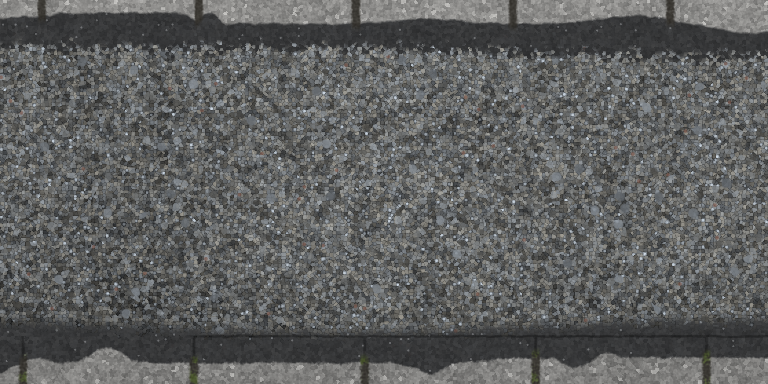
This texture is drawn by a WebGL 1 fragment shader. Its source:

```glsl
precision highp float;
uniform vec2 u_resolution;

vec2 hash2(vec2 p) {
  vec3 q = fract(p.xyx * vec3(.1031, .1030, .0973));
  q += dot(q, q.yzx + 33.33);
  return fract((q.xx + q.yz) * q.zy);
}

float slope(vec2 cell, vec2 offset) {
  return dot(hash2(cell + 57.0) * 2.0 - 1.0, offset);
}

float gradientNoise(vec2 p) {
  vec2 i = floor(p), f = fract(p);
  vec2 u = f * f * f * (f * (f * 6.0 - 15.0) + 10.0);
  vec2 e = vec2(1.0, 0.0);
  return mix(mix(slope(i, f), slope(i + e, f - e), u.x),
             mix(slope(i + e.yx, f - e.yx), slope(i + 1.0, f - 1.0), u.x), u.y);
}

float fbm(vec2 p) {
  float sum = 0.0, amp = 1.0;
  for (int i = 0; i < 4; i++) {
    sum += amp * gradientNoise(p);
    p = p * 2.1 + 13.7;
    amp *= 0.5;
  }
  return sum;
}

// Voronoi pebbles: x centre distance, y gap distance, zw random identity
vec4 pebbles(vec2 p) {
  vec2 cell = floor(p), id = vec2(0.0);
  float near = 9.0, next = 9.0;
  for (int j = -1; j <= 1; j++) {
    for (int i = -1; i <= 1; i++) {
      vec2 c = cell + vec2(float(i), float(j));
      vec2 r = hash2(c);
      float d = length(c + 0.1 + 0.8 * r - p);
      if (d < near) {
        next = near;
        near = d;
        id = hash2(c + 191.0);
      } else {
        next = min(next, d);
      }
    }
  }
  return vec4(near, next - near, id);
}

float bump(float x, float centre, float width) {
  float d = (x - centre) / width;
  return exp(-d * d);
}

float upperCurbEdge(float x) {
  return 0.937 + 0.028 * (1.0 - smoothstep(0.55, 0.59, x)) - 0.014 * bump(x, 0.0, 0.12)
    - 0.02 * bump(x, 0.51, 0.018) + 0.011 * bump(x, 1.12, 0.11)
    + 0.021 * bump(x, 1.65, 0.12) - 0.025 * bump(x, 1.95, 0.11);
}

float lowerCurbEdge(float x) {
  return 0.056 + 0.04 * bump(x, 0.28, 0.055) - 0.028 * bump(x, 0.0, 0.03)
    + 0.012 * bump(x, 0.1, 0.04) - 0.028 * bump(x, 1.12, 0.045)
    + 0.014 * smoothstep(1.15, 1.4, x) - 0.026 * bump(x, 1.5, 0.04)
    + 0.014 * bump(x, 1.58, 0.03);
}

// Distance to the nearest of evenly spaced vertical joints
float jointDistance(float x, float first, float spacing) {
  return abs(fract((x - first) / spacing + 0.5) - 0.5) * spacing;
}

vec3 stoneTint(float id) {
  return mix(vec3(1.03, 1.01, 0.95), vec3(0.95, 1.0, 1.05), id);
}

void main() {
  vec2 p = gl_FragCoord.xy / u_resolution.y;
  float px = 1.0 / u_resolution.y;
  float broad = fbm(p * 4.0);
  float rough = fbm(p * 28.0);
  float speck = gradientNoise(p * 150.0);
  vec4 fine = pebbles(p * 105.0);
  vec4 medium = pebbles(p * 62.0 + 31.0);
  vec4 large = pebbles(p * 30.0 + 77.0);

  // Asphalt aggregate
  float shade = 0.375 + 0.045 * bump(p.x, 1.0, 0.4) + 0.03 * smoothstep(1.2, 1.9, p.x)
    + 0.035 * broad + 0.03 * rough;
  shade -= 0.06 * (1.0 - smoothstep(0.14, 0.36, p.y)) * (1.0 - 0.5 * smoothstep(0.5, 1.3, p.x));
  float tone = shade + (fine.z - 0.5) * 0.26 + (medium.z - 0.5) * 0.12 + 0.05 * speck;
  tone *= mix(0.78, 1.06, smoothstep(0.0, 0.3, fine.y));
  tone += 0.24 * smoothstep(0.93, 0.97, fine.w) * smoothstep(0.5, 0.2, fine.x);
  vec3 color = tone * stoneTint(fine.w);
  float chip = step(0.86, medium.w) * smoothstep(0.05, 0.2, medium.y);
  color = mix(color, mix(0.25, 0.6, medium.z) * stoneTint(medium.z), chip * 0.65);
  float slab = step(0.965, large.z) * smoothstep(0.08, 0.2, large.y) * smoothstep(0.45, 0.3, large.x);
  color = mix(color, mix(0.36, 0.56, large.w) * vec3(0.95, 1.0, 1.05), slab * 0.8);
  float rust = step(0.992, medium.z) * smoothstep(0.4, 0.2, medium.x);
  color = mix(color, vec3(0.48, 0.32, 0.27), rust * 0.6);

  // Tar bands along both sides
  float scatter = 0.012 * rough + 0.03 * (fine.z - 0.5) + 0.014 * (medium.z - 0.5);
  float upperTar = 0.872 - 0.022 * smoothstep(0.8, 1.9, p.x) + scatter;
  float lowerTar = 0.132 + 0.03 * smoothstep(0.1, 1.0, abs(p.x - 0.85)) + scatter;
  float tar = max(smoothstep(-0.012, 0.012, p.y - upperTar),
                  smoothstep(-0.014, 0.014, lowerTar - p.y));
  vec3 tarColor = vec3(0.205, 0.208, 0.213) + 0.025 * rough + 0.03 * speck
    + 0.045 * (fine.z - 0.5) + 0.2 * step(0.975, fine.w) * smoothstep(0.4, 0.15, fine.x);
  color = mix(color, tarColor, tar * 0.94);

  // Buried seam and joints showing through the lower tar
  float lowerJoint = jointDistance(p.x + 0.002 * rough, 0.06, 0.445);
  float seam = smoothstep(0.005, 0.001, abs(p.y - 0.124 + 0.004 * rough))
    * smoothstep(0.45, 0.55, p.x);
  float crack = smoothstep(0.006, 0.001, lowerJoint) * step(p.y, 0.125);
  color *= 1.0 - 0.3 * max(seam, crack);

  // Concrete curbs with ragged tar borders
  float ragged = 0.007 * rough + 0.003 * speck;
  float upperDepth = p.y - upperCurbEdge(p.x) - ragged;
  float lowerDepth = lowerCurbEdge(p.x) + ragged - p.y;
  float curb = smoothstep(-px, 0.003 + px, max(upperDepth, lowerDepth));
  float concrete = mix(0.49, 0.55, step(0.5, p.y)) + 0.04 * broad + 0.04 * rough
    + 0.13 * (fine.z - 0.5) + 0.1 * speck + 0.13 * step(0.94, fine.w);
  color = mix(color, concrete * vec3(1.0, 0.995, 0.98), curb);

  // Open joints, mossy at the bottom
  float upperJoint = jointDistance(p.x + 0.002 * rough, 0.109, 0.409);
  float side = step(0.5, p.y);
  float gap = smoothstep(0.012 + px, 0.006, mix(lowerJoint, upperJoint, side) + 0.003 * speck);
  float moss = (1.0 - side) * smoothstep(-0.1, 0.5, rough + 0.5 * speck);
  vec3 gapColor = mix(vec3(0.2, 0.19, 0.17), vec3(0.27, 0.32, 0.15), moss) + 0.08 * speck;
  float open = smoothstep(-0.025, 0.0, max(upperDepth, lowerDepth));
  color = mix(color, gapColor, gap * open * 0.9);

  gl_FragColor = vec4(clamp(color, 0.0, 1.0), 1.0);
}
```
